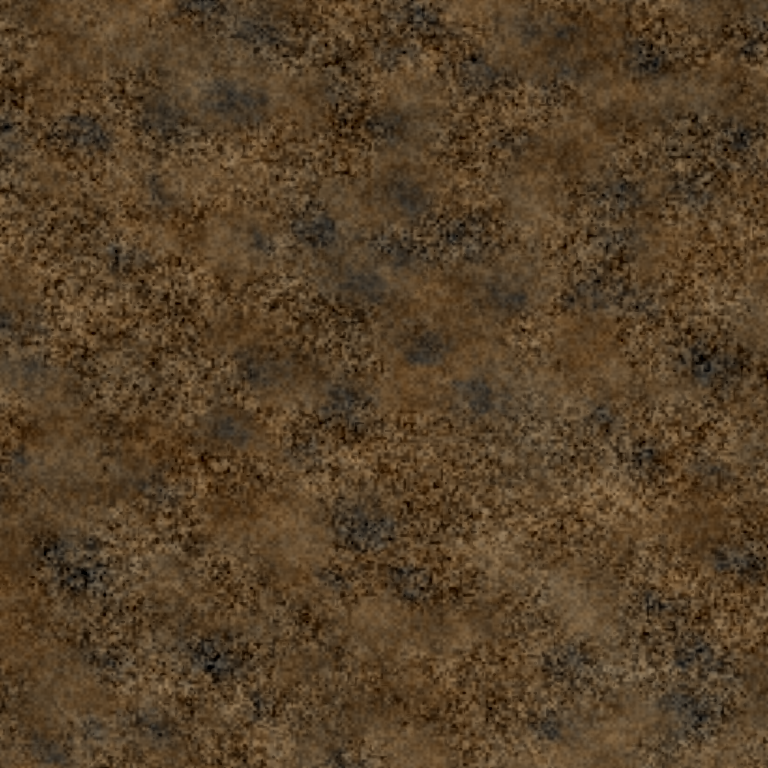
Give the GLSL for this texture, as a Shadertoy shader.

```glsl
const vec3 SOIL = vec3(0.362, 0.273, 0.168);
const vec3 SHADE_TINT = vec3(1.0, 0.93, 0.80);
const vec3 WARM_SHIFT = vec3(0.05, -0.005, -0.05);
const vec3 SLATE = vec3(0.195, 0.180, 0.155);

float hash(vec2 cell, float seed) {
    vec3 p = fract(vec3(cell.xyx + seed * 17.3) * vec3(0.1031, 0.1030, 0.0973));
    p += dot(p, p.yzx + 33.33);
    return fract((p.x + p.y) * p.z);
}

// Value noise in the range 0 to 1
float noise(vec2 p, float seed) {
    vec2 cell = floor(p);
    vec2 f = fract(p);
    f = f * f * (3.0 - 2.0 * f);
    float low = mix(hash(cell, seed), hash(cell + vec2(1, 0), seed), f.x);
    float high = mix(hash(cell + vec2(0, 1), seed), hash(cell + vec2(1, 1), seed), f.x);
    return mix(low, high, f.y);
}

float fbm(vec2 p, float seed, int octaves) {
    float sum = 0.0, weight = 0.5, total = 0.0;
    for (int i = 0; i < octaves; i++) {
        sum += weight * noise(p, seed + float(i));
        total += weight;
        weight *= 0.55;
        p = mat2(0.8, 0.6, -0.6, 0.8) * p * 2.03 + 5.7;
    }
    return sum / total;
}

// Scattered soft stains, wider than tall, one candidate per cell
float stains(vec2 uv, float count, float seed) {
    vec2 p = uv * count;
    vec2 home = floor(p);
    float cover = 0.0;
    for (int y = -1; y <= 1; y++) {
        for (int x = -1; x <= 1; x++) {
            vec2 cell = home + vec2(x, y);
            vec2 center = cell + vec2(hash(cell, seed), hash(cell, seed + 1.0));
            float chance = 0.2 + 0.7 * noise(cell * 0.3, seed + 4.0);
            float present = step(hash(cell, seed + 2.0), chance);
            float size = mix(0.65, 1.1, hash(cell, seed + 3.0));
            vec2 d = (p - center) / (size * vec2(0.40, 0.27));
            d.y += 0.25 * d.x;
            cover = max(cover, present * size * exp(-dot(d, d)));
        }
    }
    return cover;
}

void mainImage(out vec4 fragColor, in vec2 fragCoord) {
    vec2 uv = fragCoord / iResolution.y;

    // Broad earth tones and smaller clods
    float earth = fbm(uv * vec2(4.0, 6.0), 1.0, 3) - 0.5;
    float clods = fbm(uv * vec2(20.0, 25.0), 8.0, 3) - 0.5;
    float warmth = fbm(uv * vec2(9.0, 12.0), 15.0, 3) - 0.5;

    // Grain that fades out on smooth patches
    float rough = smoothstep(0.3, 0.65, fbm(uv * vec2(13.0, 16.0), 22.0, 3));
    float grain = 0.20 * (noise(uv * 235.0, 30.0) - 0.5)
                + 0.13 * (noise(uv * 125.0, 31.0) - 0.5);
    grain *= mix(0.55, 1.3, rough);
    float pits = smoothstep(0.66, 0.92, noise(uv * 205.0, 33.0)) * mix(0.15, 1.0, rough);

    // Stains with ragged edges
    vec2 ragged = vec2(fbm(uv * 45.0, 40.0, 3), fbm(uv * 45.0, 45.0, 3)) - 0.5;
    float stain = stains(uv + 0.04 * ragged, 11.0, 50.0);
    stain *= 0.6 + 0.6 * noise(uv * 90.0, 60.0);

    float shade = 0.11 * earth + 0.20 * clods;
    vec3 color = SOIL + shade * SHADE_TINT + warmth * WARM_SHIFT;
    color = mix(color, SLATE, clamp(stain * 0.85, 0.0, 0.85));
    color += (grain - 0.13 * pits) * SHADE_TINT;
    color += 0.03 * (noise(uv * 110.0, 65.0) - 0.5) * vec3(1.0, 0.0, -1.0);

    fragColor = vec4(clamp(color, 0.0, 1.0), 1.0);
}
```
